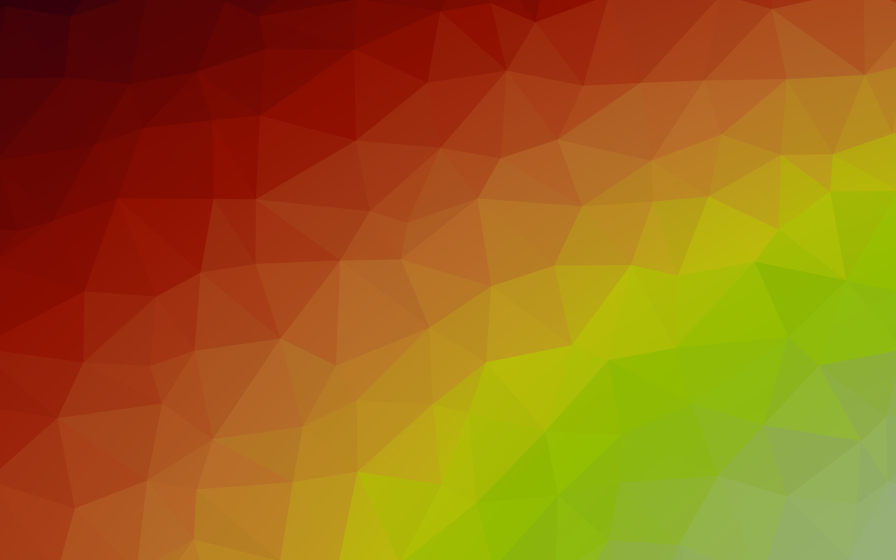
Write a WebGL 2 fragment shader that draws this background.

```glsl
#version 300 es
precision highp float;
// Low-poly backdrop: a jittered grid is split into triangles, and each facet
// takes a nearly flat shade from a wide curved gradient running from dark
// maroon (upper left) through orange and yellow to soft green (lower right).
uniform vec2 u_resolution;
out vec4 fragColor;

const float CELL = 0.125;

// Colour stops: rgb, then position along the gradient
const vec4 STOPS[11] = vec4[11](
  vec4(0.59, 0.69, 0.50, 1.22), vec4(0.57, 0.69, 0.31, 1.45),
  vec4(0.55, 0.72, 0.06, 1.62), vec4(0.57, 0.73, 0.00, 1.73),
  vec4(0.72, 0.73, 0.03, 1.87), vec4(0.73, 0.60, 0.11, 1.95),
  vec4(0.71, 0.42, 0.16, 2.12), vec4(0.65, 0.24, 0.09, 2.28),
  vec4(0.56, 0.06, 0.00, 2.46), vec4(0.39, 0.02, 0.01, 2.65),
  vec4(0.19, 0.00, 0.04, 2.92));

float hash(vec2 p) {
  return fract(sin(dot(p, vec2(127.1, 311.7))) * 43758.5453);
}

// Distance from a far centre, with bands that straighten toward the green
float gradientPosition(vec2 p) {
  float d = length(p - vec2(2.03, -1.177));
  return d - (p.x + p.y - 1.42) * 0.216 * (2.125 - d);
}

vec3 ramp(float t) {
  vec3 color = STOPS[0].rgb;
  for (int i = 1; i < 11; i++) {
    float k = (t - STOPS[i - 1].w) / (STOPS[i].w - STOPS[i - 1].w);
    color = mix(color, STOPS[i].rgb, clamp(k, 0.0, 1.0));
  }
  return color;
}

// Jittered grid vertex
vec2 vertex(vec2 id) {
  vec2 jitter = vec2(hash(id), hash(id + 57.3)) - 0.5;
  return (id + 0.72 * jitter) * CELL;
}

float cross2(vec2 a, vec2 b) {
  return a.x * b.y - a.y * b.x;
}

// Signed distance to the line through a and b
float edge(vec2 p, vec2 a, vec2 b) {
  return cross2(b - a, p - a) / length(b - a);
}

// Adds one facet, weighted by its smooth coverage of the point
void addFacet(inout vec4 sum, vec2 p, vec2 a, vec2 b, vec2 c) {
  float side = sign(cross2(b - a, c - a));
  float inside = min(min(edge(p, a, b) * side, edge(p, b, c) * side),
                     edge(p, c, a) * side);
  float pixel = 1.0 / u_resolution.y;
  float cover = smoothstep(-0.7 * pixel, 0.7 * pixel, inside);
  if (cover <= 0.0) return;
  vec2 center = (a + b + c) / 3.0;
  float shade = hash(floor(center * 400.0)) - 0.5;
  float t = gradientPosition(mix(p, center, 0.78)) + 0.035 * shade;
  sum += vec4(ramp(t) * (1.0 + 0.04 * shade), 1.0) * cover;
}

void main() {
  vec2 p = gl_FragCoord.xy / u_resolution.y;
  vec2 base = floor(p / CELL);
  vec4 sum = vec4(0.0);

  // Split each nearby cell along its shorter diagonal
  for (int y = -1; y <= 1; y++) {
    for (int x = -1; x <= 1; x++) {
      vec2 id = base + vec2(x, y);
      vec2 a = vertex(id);
      vec2 b = vertex(id + vec2(1, 0));
      vec2 c = vertex(id + vec2(1, 1));
      vec2 d = vertex(id + vec2(0, 1));
      if (distance(a, c) < distance(b, d)) {
        addFacet(sum, p, a, b, c);
        addFacet(sum, p, a, c, d);
      } else {
        addFacet(sum, p, a, b, d);
        addFacet(sum, p, b, c, d);
      }
    }
  }

  vec3 color = sum.a > 0.0 ? sum.rgb / sum.a : ramp(gradientPosition(p));
  fragColor = vec4(color, 1.0);
}
```
